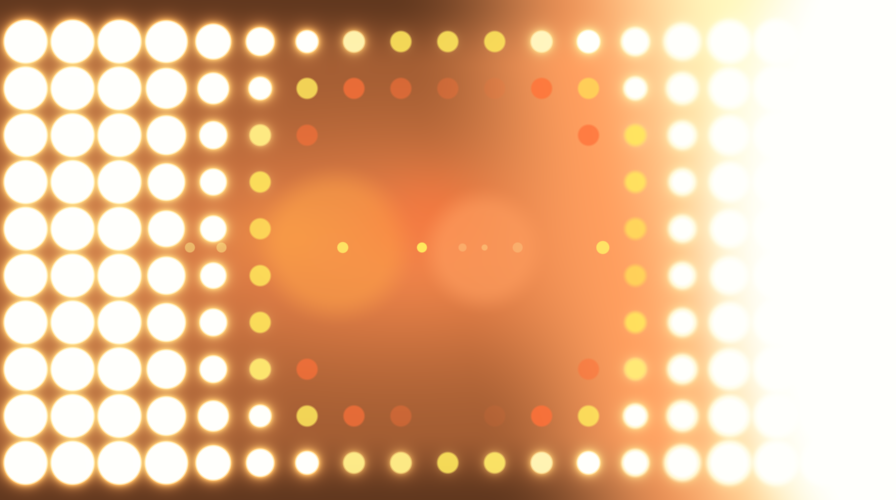
Reproduce this background procedurally as a Shadertoy shader.

```glsl
const float SPACING = 0.0936;
const vec2 FIRST_LAMP = vec2(0.0512, 0.0744);
const vec2 LAST_CELL = vec2(18.0, 9.0);

const vec3 WHITE = vec3(1.0, 1.0, 0.99);
const vec3 CREAM = vec3(1.0, 0.97, 0.74);
const vec3 YELLOW = vec3(1.0, 0.91, 0.36);
const vec3 AMBER = vec3(0.99, 0.63, 0.28);
const vec3 PEACH = vec3(1.0, 0.62, 0.37);
const vec3 ORANGE = vec3(0.94, 0.52, 0.29);
const vec3 EMBER = vec3(1.0, 0.44, 0.22);
const vec3 BROWN = vec3(0.61, 0.35, 0.19);

float hash(vec2 p) {
    p = fract(p * vec2(0.1731, 0.3719));
    p += dot(p, p.yx + 19.19);
    return fract(p.x * p.y * 7.31);
}

float gaussian(vec2 p, vec2 centre, vec2 size) {
    vec2 q = (p - centre) / size;
    return exp(-dot(q, q));
}

float disc(vec2 p, vec2 centre, float radius, float softness) {
    return 1.0 - smoothstep(radius - softness, radius + softness, length(p - centre));
}

vec3 screenBlend(vec3 base, vec3 light) {
    return 1.0 - (1.0 - base) * (1.0 - clamp(light, 0.0, 1.0));
}

// Warm stage light, from brown on the left to cream on the right
vec3 backdrop(vec2 p) {
    vec3 col = mix(BROWN, ORANGE, gaussian(p, vec2(0.80, 0.50), vec2(0.62, 0.24)));
    float slant = p.x + 0.2 * (p.y - 0.5);
    col = mix(col, PEACH, smoothstep(0.88, 1.24, slant));

    // Overlapping lens ghosts
    col = mix(col, AMBER, 0.55 * disc(p, vec2(0.67, 0.51), 0.135, 0.035));
    col = mix(col, AMBER, 0.45 * gaussian(p, vec2(0.57, 0.53), vec2(0.10, 0.07)));
    col = mix(col, EMBER, 0.40 * gaussian(p, vec2(0.86, 0.57), vec2(0.11, 0.09)));
    col = mix(col, PEACH, 0.60 * disc(p, vec2(0.965, 0.50), 0.105, 0.03));

    // Darkened upper and lower borders
    float border = smoothstep(0.36, 0.5, abs(p.y - 0.5));
    col *= 1.0 - 0.38 * border * (1.0 - smoothstep(0.85, 1.4, slant));
    return mix(col, CREAM, smoothstep(1.2, 1.56, slant));
}

// Lamp power grows outwards from a dark rounded centre
float lampLevel(vec2 cell) {
    vec2 q = abs(cell - 0.5 * LAST_CELL) / vec2(4.0, 4.3);
    float ring = pow(dot(q * q, q), 1.0 / 3.0);
    return ring + 0.06 * (hash(cell + 3.0) - 0.5);
}

vec3 addLamp(vec3 col, vec2 p, vec2 centre, float level) {
    float radius = mix(0.021, 0.043, smoothstep(1.05, 1.75, level));
    float softness = mix(0.003, 0.010, smoothstep(1.15, 1.4, centre.x));
    float hot = smoothstep(1.0, 1.15, level);
    float outside = max(length(p - centre) - radius, 0.0);

    vec3 halo = 0.65 * EMBER * exp(-outside / 0.011);
    halo += 0.55 * YELLOW * exp(-outside / 0.006);
    col = screenBlend(col, hot * halo);

    vec3 tint = mix(EMBER, YELLOW, smoothstep(0.88, 1.0, level));
    tint = mix(tint, WHITE, smoothstep(1.05, 1.14, level));
    float visible = 0.85 * smoothstep(0.79, 0.88, level) + 0.15 * hot;
    return mix(col, tint, visible * disc(p, centre, radius, softness));
}

// Each point receives light from its nine nearest cells
vec3 lampWall(vec3 col, vec2 p) {
    vec2 nearest = floor((p - FIRST_LAMP) / SPACING + 0.5);
    for (int j = -1; j <= 1; j++) {
        for (int i = -1; i <= 1; i++) {
            vec2 cell = nearest + vec2(i, j);
            if (cell == clamp(cell, vec2(0.0), LAST_CELL)) {
                col = addLamp(col, p, FIRST_LAMP + cell * SPACING, lampLevel(cell));
            }
        }
    }
    return col;
}

// Small flare spots along the horizontal axis: x, radius, strength
vec3 flareSpots(vec3 col, vec2 p) {
    vec3 spots[8] = vec3[8](
        vec3(0.379, 0.010, 0.5), vec3(0.442, 0.010, 0.5),
        vec3(0.684, 0.011, 0.9), vec3(0.842, 0.010, 1.0),
        vec3(0.923, 0.008, 0.25), vec3(0.967, 0.006, 0.35),
        vec3(1.033, 0.010, 0.25), vec3(1.203, 0.013, 0.9));
    for (int i = 0; i < 8; i++) {
        float spot = disc(p, vec2(spots[i].x, 0.505), spots[i].y, 0.002);
        col = mix(col, mix(CREAM, YELLOW, spots[i].z), spots[i].z * spot);
    }
    return col;
}

void mainImage(out vec4 fragColor, in vec2 fragCoord) {
    vec2 p = fragCoord / iResolution.xy * vec2(1.788, 1.0);
    vec3 col = lampWall(backdrop(p), p);
    col = flareSpots(col, p);

    // Overexposed glare bulging in from the right
    float height = p.y - 0.5;
    float glare = p.x - 0.45 * height * height + 0.04 * height;
    col = mix(col, WHITE, smoothstep(1.34, 1.56, glare));
    fragColor = vec4(col, 1.0);
}
```
